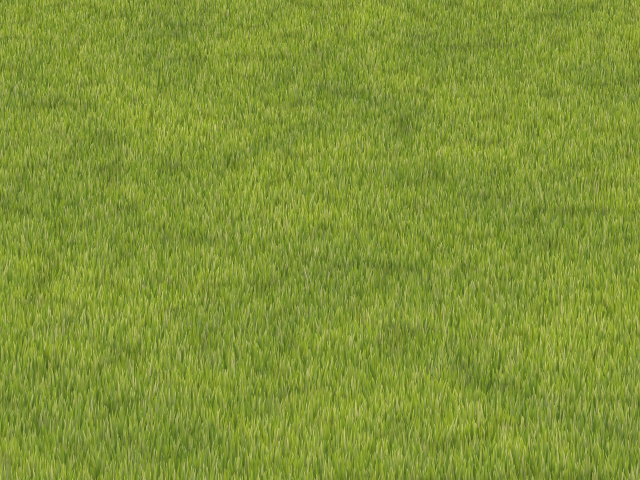
Give the GLSL for this texture, as a Shadertoy shader.

```glsl
// A lawn seen at a low angle: rows of thin curved blades that shrink with distance.
// Each pixel walks the rows from front to back and blends the blades it meets,
// then cellular tufts and layered sines vary the light over the ground.

const float PERSPECTIVE = 0.5;     // loss of scale from the bottom to the top
const float ROW_STEP = 0.005;      // spacing of rows at the bottom edge
const float COLUMN_STEP = 0.009;   // spacing of blades in a row
const float BLADE_LENGTH = 0.045;  // longest blade
const float BLADE_HALF_WIDTH = 0.0026;
const float MAX_LEAN = 0.31;       // sideways reach per unit of length
const int ROWS = 11;
const int SIDE_COLUMNS = 2;

const vec3 SHADE_GREEN  = vec3(0.36, 0.46, 0.14);
const vec3 LEAF_GREEN   = vec3(0.46, 0.56, 0.17);
const vec3 YELLOW_GREEN = vec3(0.54, 0.62, 0.17);
const vec3 GREY_GREEN   = vec3(0.51, 0.58, 0.27);
const vec3 PALE_GREEN   = vec3(0.60, 0.65, 0.28);
const vec3 STRAW        = vec3(0.68, 0.69, 0.41);
const vec3 TIP_LIGHT    = vec3(0.78, 0.77, 0.50);
const vec3 UNDERGROWTH  = vec3(0.35, 0.44, 0.13);

vec4 hash4(vec2 p) {
    vec4 q = fract(p.xyxy * vec4(0.1031, 0.1030, 0.0973, 0.1099));
    q += dot(q, q.wzxy + 33.33);
    return fract((q.xxyz + q.yzzw) * q.zywx);
}

// Soft cellular noise: 1 at the heart of a tuft, 0 between tufts
float tufts(vec2 p) {
    vec2 cell = floor(p);
    float nearest = 2.0;
    for (int j = -1; j <= 1; j++)
    for (int i = -1; i <= 1; i++) {
        vec2 c = cell + vec2(i, j);
        vec2 offset = c + hash4(c + 71.0).xy - p;
        nearest = min(nearest, dot(offset, offset));
    }
    return 1.0 - smoothstep(0.0, 0.9, nearest);
}

// Slow uneven swell over the ground, about -1 to 1
float swell(vec2 p) {
    float sum = 0.0, weight = 0.5;
    for (int i = 0; i < 4; i++) {
        p += 0.7 * sin(p.yx * 1.3 + float(i) * 2.1);
        sum += weight * sin(p.x + 1.7) * sin(p.y + 0.4);
        p = mat2(1.5, 0.9, -0.9, 1.5) * p;
        weight *= 0.7;
    }
    return sum;
}

vec3 bladeTint(float pick) {
    if (pick < 0.30) return LEAF_GREEN;
    if (pick < 0.53) return YELLOW_GREEN;
    if (pick < 0.71) return PALE_GREEN;
    if (pick < 0.87) return GREY_GREEN;
    if (pick < 0.95) return SHADE_GREEN;
    return STRAW;
}

void mainImage(out vec4 fragColor, in vec2 fragCoord) {
    vec2 uv = fragCoord / iResolution.y;
    float pixel = 1.0 / iResolution.y;
    float depth = -log(1.0 - PERSPECTIVE * uv.y) / PERSPECTIVE;
    float row = floor(depth / ROW_STEP);

    // Blades, nearest row first
    vec3 color = vec3(0.0);
    float seeThrough = 1.0;
    for (int r = ROWS - 1; r >= 0; r--) {
        float line = row - float(r);
        for (int c = -SIDE_COLUMNS; c <= SIDE_COLUMNS; c++) {
            float scale = exp(-PERSPECTIVE * line * ROW_STEP);
            float stagger = fract(line * 0.618);
            float column = floor(uv.x / (COLUMN_STEP * scale) + stagger) + float(c);
            vec4 h = hash4(vec2(column, line) + 137.0);
            vec4 g = hash4(vec2(column, line) + 411.0);

            // Root, height along the blade and its bent spine
            float rootDepth = (line + g.x) * ROW_STEP;
            float rootY = (1.0 - exp(-PERSPECTIVE * rootDepth)) / PERSPECTIVE;
            float size = BLADE_LENGTH * scale * mix(0.45, 1.0, h.y);
            float t = (uv.y - rootY) / size;
            if (t < 0.0 || t > 1.0) continue;
            float lean = MAX_LEAN * clamp(h.z + g.y - 0.93, -1.0, 1.0);
            float spine = (column + h.x - stagger) * COLUMN_STEP * scale
                        + size * lean * mix(t, t * t, g.z);
            float across = uv.x - spine;
            float halfWidth = BLADE_HALF_WIDTH * scale * mix(0.7, 1.1, g.w) * (1.0 - t * t);

            float cover = clamp((halfWidth - abs(across)) / pixel + 0.5, 0.0, 1.0);
            cover *= clamp(min(t, 1.0 - t) * size / pixel, 0.0, 1.0);
            if (cover <= 0.0) continue;

            // Dark root, lit tip, one side brighter than the other
            vec3 tint = bladeTint(h.w) * mix(0.76, 1.12, t);
            tint *= 1.0 + 0.07 * clamp(across / (halfWidth + pixel), -1.0, 1.0);
            float dryTip = step(0.78, fract(h.w * 37.0 + g.x)) * smoothstep(0.55, 0.95, t);
            tint = mix(tint, TIP_LIGHT, 0.75 * dryTip);
            color += seeThrough * cover * tint;
            seeThrough *= 1.0 - cover;
        }
    }
    color += seeThrough * UNDERGROWTH;

    // Tufts and broad patches, flattened by the low view
    vec2 ground = vec2((uv.x - 0.667) / (1.0 - PERSPECTIVE * uv.y), depth * 2.2);
    float clump = tufts(ground * 11.0 + 40.0) - 0.55;
    float patchTone = swell(ground * 5.0 + 3.0);
    color *= 1.0 + 0.13 * clump + 0.08 * patchTone;
    color += vec3(0.015, 0.004, -0.012) * patchTone;

    fragColor = vec4(clamp(color, 0.0, 1.0), 1.0);
}
```
